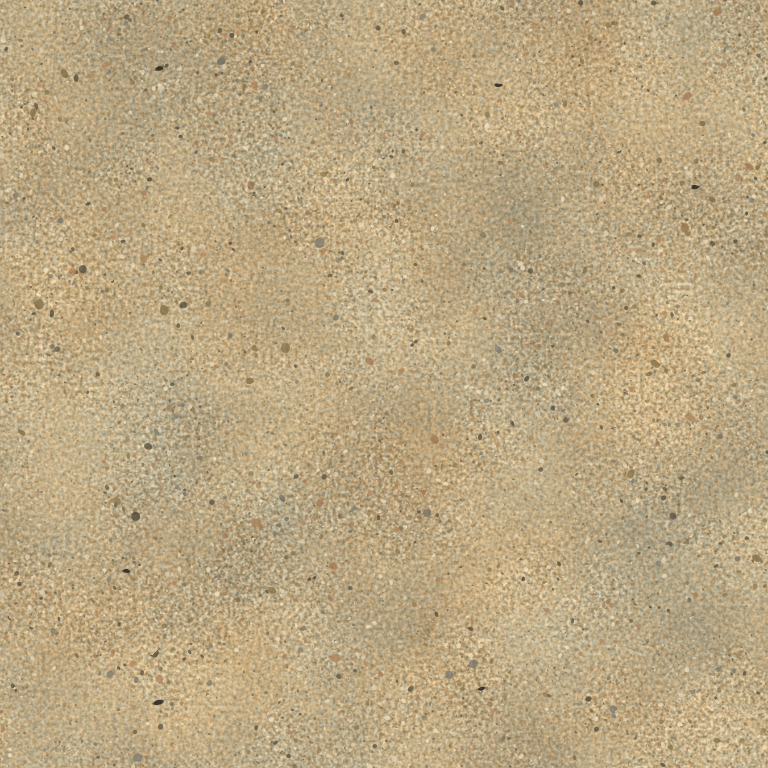
Write a Shadertoy shader that draws this texture.

```glsl
// Dry sandy ground: a tan base with broad warm and olive patches, fine gradient-noise
// speckle, and scattered layers of jittered elliptical grains, pebbles and dark stones.
// All sizes are fractions of the canvas height.

#define SAND_COLOR   vec3(0.738, 0.665, 0.522)
#define WARM_SHIFT   vec3(0.055, 0.010, -0.030)
#define PATCH_SCALE  5.0
#define PATCH_DEPTH  0.10
#define SPECKLE      0.19
#define FINE_CELLS   200.0
#define MEDIUM_CELLS 115.0
#define PEBBLE_CELLS 62.0
#define STONE_CELLS  7.0
#define STONE_SHARE  0.16

const float TAU = 6.2832;

// Integer hash of a cell and a seed, three values in 0..1
vec3 hash(vec2 cell, float seed) {
    uvec3 v = uvec3(ivec3(vec3(cell, seed))) * 1664525u + 1013904223u;
    v.x += v.y * v.z; v.y += v.z * v.x; v.z += v.x * v.y;
    v ^= v >> 16u;
    v.x += v.y * v.z; v.y += v.z * v.x; v.z += v.x * v.y;
    return vec3(v >> 8u) / 16777216.0;
}

float cornerSlope(vec2 cell, vec2 offset, float seed) {
    float angle = TAU * hash(cell, seed).x;
    return dot(vec2(cos(angle), sin(angle)), offset);
}

float gradientNoise(vec2 p, float seed) {
    vec2 c = floor(p), f = p - c, e = vec2(1.0, 0.0);
    vec2 u = f * f * f * (f * (f * 6.0 - 15.0) + 10.0);
    return mix(mix(cornerSlope(c, f, seed), cornerSlope(c + e, f - e, seed), u.x),
               mix(cornerSlope(c + e.yx, f - e.yx, seed), cornerSlope(c + 1.0, f - 1.0, seed), u.x), u.y);
}

float fbm(vec2 p, float seed) {
    float sum = 0.0, amplitude = 1.0;
    for (int i = 0; i < 4; i++) {
        sum += amplitude * gradientNoise(p, seed + float(i));
        p = p * 2.03 + 3.7;
        amplitude *= 0.55;
    }
    return sum;
}

// Mineral colours: cream quartz, rust, olive brown, slate and charcoal
vec3 mineral(float pick, float shade) {
    vec3 color = vec3(0.92, 0.86, 0.74);
    if (pick > 0.42) color = vec3(0.67, 0.50, 0.34);
    if (pick > 0.68) color = vec3(0.52, 0.44, 0.28);
    if (pick > 0.82) color = vec3(0.46, 0.46, 0.42);
    if (pick > 0.92) color = vec3(0.32, 0.29, 0.23);
    return color * mix(0.90, 1.08, shade);
}

// Scattered elliptical grains: rgb is the mineral colour, a the coverage
vec4 grains(vec2 uv, float cells, float share, float darkBias, float seed) {
    vec2 p = uv * cells;
    float blur = 0.75 * cells / iResolution.y;
    vec4 top = vec4(0.0);
    for (int j = -1; j <= 1; j++)
    for (int i = -1; i <= 1; i++) {
        vec2 cell = floor(p) + vec2(i, j);
        vec3 place = hash(cell, seed), form = hash(cell, seed + 1.0), tint = hash(cell, seed + 2.0);
        float s = sin(TAU * form.x), c = cos(TAU * form.x);
        vec2 d = mat2(c, s, -s, c) * (p - cell - place.xy);
        d.y *= 1.0 + 0.7 * form.y;
        float radius = mix(0.17, 0.42, form.z * form.z);
        float cover = 1.0 - smoothstep(radius - blur, radius + blur, length(d));
        cover *= step(place.z, share);
        if (cover > top.a) top = vec4(mineral(mix(darkBias, 1.0, tint.x), tint.y), cover);
    }
    return top;
}

// Rare dark stones, flattened and slightly ragged
float darkStones(vec2 uv) {
    vec2 p = uv * STONE_CELLS, cell = floor(p);
    vec3 place = hash(cell, 71.0), form = hash(cell, 72.0);
    vec2 d = p - cell - mix(vec2(0.15), vec2(0.85), place.xy);
    d.y = (d.y + d.x * (form.x - 0.5) * 0.6) * 1.9;
    float blur = STONE_CELLS / iResolution.y;
    float edge = mix(0.030, 0.049, form.y) + 0.016 * gradientNoise(uv * 190.0, 73.0);
    return (1.0 - smoothstep(edge - blur, edge + blur, length(d))) * step(place.z, STONE_SHARE);
}

void mainImage(out vec4 fragColor, in vec2 fragCoord) {
    vec2 uv = fragCoord / iResolution.y;

    // Broad patches of tone, warmth and coarseness
    float tone = fbm(uv * PATCH_SCALE, 10.0);
    float warmth = fbm(uv * PATCH_SCALE * 0.8 + 4.0, 20.0);
    float coarse = smoothstep(-0.45, 0.45, fbm(uv * PATCH_SCALE * 1.5 + 9.0, 30.0));
    vec3 color = SAND_COLOR + WARM_SHIFT * warmth + PATCH_DEPTH * tone * vec3(0.8, 0.8, 0.7);

    // Fine speckle in brightness and hue
    float speckle = gradientNoise(uv * 185.0, 40.0) + 0.75 * gradientNoise(uv * 307.0, 41.0);
    color += SPECKLE * mix(0.75, 1.2, coarse) * speckle;
    color += WARM_SHIFT * 1.3 * gradientNoise(uv * 130.0, 42.0);

    // Grains from small to large, denser on coarse ground
    vec4 fine = grains(uv, FINE_CELLS, mix(0.25, 0.60, coarse), 0.0, 50.0);
    color = mix(color, fine.rgb, 0.50 * fine.a);
    vec4 medium = grains(uv, MEDIUM_CELLS, mix(0.08, 0.42, coarse), 0.05, 55.0);
    color = mix(color, medium.rgb, 0.70 * medium.a);
    vec4 pebble = grains(uv, PEBBLE_CELLS, mix(0.01, 0.11, coarse * coarse), 0.55, 60.0);
    color = mix(color, pebble.rgb, 0.75 * pebble.a);

    color = mix(color, vec3(0.19, 0.17, 0.15), 0.92 * darkStones(uv));
    fragColor = vec4(clamp(color, 0.0, 1.0), 1.0);
}
```
